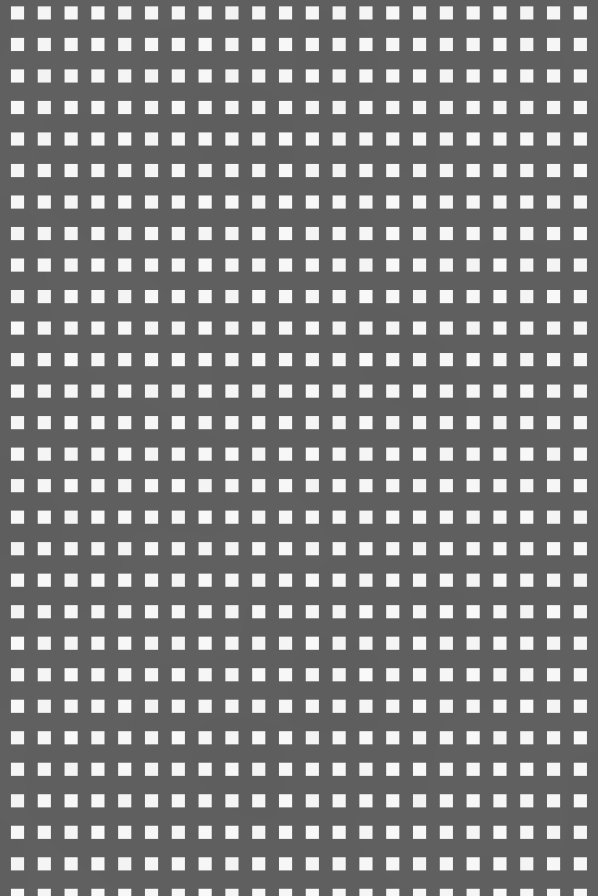
Give the GLSL for this pattern, as a Shadertoy shader.

```glsl
// Grid of small off-white squares on a dark grey ground, 22 across and 28 and a half down.

// Faint layered-sine drift of tone, about -1 to 1
float toneDrift(vec2 p) {
    return 0.5 * sin(p.x * 2.7 + 1.3 * sin(p.y * 1.9))
         + 0.3 * sin(p.y * 4.1 + p.x * 1.7)
         + 0.2 * sin(p.x * 7.3 - p.y * 5.9);
}

// Antialiased coverage of an axis-aligned square centred on the origin
float squareCoverage(vec2 p, float halfSide, float pixel) {
    vec2 cover = clamp((halfSide - abs(p)) / pixel + 0.5, 0.0, 1.0);
    return cover.x * cover.y;
}

void mainImage(out vec4 fragColor, in vec2 fragCoord) {
    // Canvas width is one unit; y runs down from the top edge
    float pixel = 1.0 / iResolution.x;
    vec2 p = vec2(fragCoord.x, iResolution.y - fragCoord.y) * pixel;

    // Rows are spaced a little wider than columns
    vec2 pitch = vec2(0.04482, 0.0527);
    vec2 grid = p / pitch + vec2(-0.1536, 0.0893);
    vec2 cell = floor(grid);
    vec2 local = (grid - cell - 0.5) * pitch;

    // Slight tone changes over the ground and from square to square
    vec3 ground = vec3(0.373 + 0.004 * toneDrift(p * 3.0));
    vec3 paper = vec3(0.965 + 0.012 * toneDrift(cell * 1.7));

    float mask = squareCoverage(local, 0.011, pixel);
    fragColor = vec4(mix(ground, paper, mask), 1.0);
}
```
